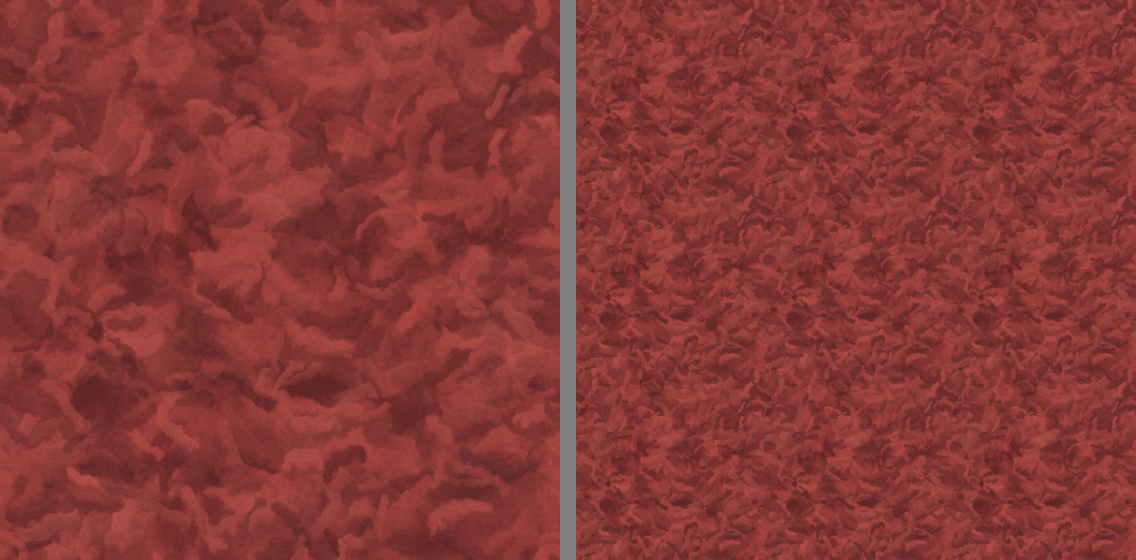
Left, the tile; right, the same tile 3 across and 3 down.
Give the GLSL for this texture, as a Shadertoy shader.

```glsl
// Tangled, cloudy brush strokes in muted reds over a darker ground.
// Layers of curved, ragged strokes sit on wrapping grids; periodic noise
// bends them, opens dark hollows between them and adds fine dry grain.

#define SHADOW_RED vec3(0.375, 0.145, 0.147)
#define LIGHT_RED  vec3(0.675, 0.283, 0.262)
#define PALE_TINT  vec3(0.010, 0.035, 0.032)
#define LAYERS 5
#define COARSEST_GRID 5.0
#define STROKE_OPACITY 0.78
#define WARP 0.016
#define RAGGEDNESS 0.0045
#define HOLLOW_DEPTH 0.30
#define GRAIN 0.055
#define CONTRAST 1.12

// Integer hash: three values in 0..1 for a cell and a seed
vec3 hash3(vec2 cell, float seed) {
    uvec3 v = uvec3(vec3(cell, seed)) * 1664525u + 1013904223u;
    v.x += v.y * v.z; v.y += v.z * v.x; v.z += v.x * v.y;
    v ^= v >> 16u;
    v.x += v.y * v.z; v.y += v.z * v.x; v.z += v.x * v.y;
    return vec3(v >> 16u) / 65535.0;
}

vec2 wrapCell(vec2 cell, float period) {
    return floor(mod(cell + 0.5, period));
}

float corner(vec2 cell, vec2 offset, float period, float seed) {
    return dot(hash3(wrapCell(cell, period), seed).xy * 2.0 - 1.0, offset);
}

// Gradient noise that repeats every "period" cells, roughly -1..1
float noise(vec2 p, float period, float seed) {
    vec2 i = floor(p), f = p - i;
    vec2 u = f * f * f * (f * (f * 6.0 - 15.0) + 10.0);
    vec2 e = vec2(1, 0);
    float low = mix(corner(i, f, period, seed),
                    corner(i + e, f - e, period, seed), u.x);
    float high = mix(corner(i + e.yx, f - e.yx, period, seed),
                     corner(i + 1.0, f - 1.0, period, seed), u.x);
    return 2.0 * mix(low, high, u.y);
}

float fbm(vec2 uv, float period, float seed) {
    float sum = 0.0, amplitude = 1.0;
    for (int i = 0; i < 5; i++) {
        sum += amplitude * noise(uv * period, period, seed + float(i));
        period *= 2.0;
        amplitude *= 0.55;
    }
    return sum;
}

// Paints one grid of strokes; paint.x is tone, paint.y the pale bloom
vec2 paintLayer(vec2 paint, vec2 uv, float grid, float seed) {
    vec2 p = uv * grid, home = floor(p);
    for (int k = 0; k < 9; k++) {
        vec2 cell = home + vec2(k % 3 - 1, k / 3 - 1);
        vec2 id = wrapCell(cell, grid);
        vec3 place = hash3(id, seed), form = hash3(id, seed + 1.0);
        vec3 look = hash3(id, seed + 2.0);

        // Local frame along the bent spine of the stroke
        float angle = (place.z - 0.5) * 2.5 + 0.2;
        float c = cos(angle), s = sin(angle);
        vec2 q = mat2(c, -s, s, c) * (p - cell - place.xy);
        float halfLength = mix(0.25, 0.55, form.x);
        float radius = mix(0.14, 0.23, form.y);
        q.y += (form.z - 0.5) * 1.6 * (q.x * q.x - 0.12);

        // Ragged, bristly edge
        float bristle = noise(q * vec2(5.0, 22.0) + look.xy * 40.0, 64.0, seed + 3.0);
        float d = length(vec2(max(abs(q.x) - halfLength, 0.0), q.y)) / radius;
        float mask = 1.0 - smoothstep(0.40, 1.05, d + 0.16 * bristle);

        // Mostly light strokes, some dark ones
        float tone = look.x < 0.27 ? mix(0.10, 0.32, look.y) : mix(0.50, 0.90, look.y);
        tone += 0.07 * bristle + 0.10 * q.y / radius;
        paint.x = mix(paint.x, tone, mask * STROKE_OPACITY);

        // Thin chalky rim on the upper side of a few strokes
        float rim = exp(-pow((q.y / radius - 0.6) / 0.14, 2.0));
        float bloom = mask * (0.35 + rim) * step(0.72, look.z);
        paint.y = mix(paint.y, bloom, mask * 0.7);
    }
    return paint;
}

void mainImage(out vec4 fragColor, in vec2 fragCoord) {
    vec2 uv = fragCoord / iResolution.xy;

    // Slow bends plus small crumbling of every edge
    vec2 p = uv + WARP * vec2(fbm(uv, 7.0, 10.0), fbm(uv, 7.0, 20.0));
    p += RAGGEDNESS * vec2(fbm(uv, 45.0, 30.0), fbm(uv, 45.0, 40.0));

    // Dark ground, then strokes from broad to small
    vec2 paint = vec2(0.40 + 0.20 * fbm(p, 6.0, 50.0), 0.0);
    for (int i = 0; i < LAYERS; i++) {
        float layer = float(i);
        paint = paintLayer(paint, p, COARSEST_GRID + 2.0 * layer, 100.0 + 10.0 * layer);
    }

    // Cloudy variation, dark hollows and dry grain
    float tone = paint.x + 0.03 + 0.10 * fbm(p, 10.0, 60.0);
    tone -= HOLLOW_DEPTH * smoothstep(0.25, 1.0, fbm(p, 8.0, 70.0));
    float grain = noise(uv * 110.0, 110.0, 80.0) + noise(uv * 230.0, 230.0, 81.0);
    tone += GRAIN * grain + 0.03 * paint.y;
    tone = clamp(0.57 + CONTRAST * (tone - 0.55), 0.04, 0.98);

    vec3 color = mix(SHADOW_RED, LIGHT_RED, tone);
    color += PALE_TINT * (paint.y + 0.25 * fbm(uv, 5.0, 90.0));
    fragColor = vec4(color, 1.0);
}
```
